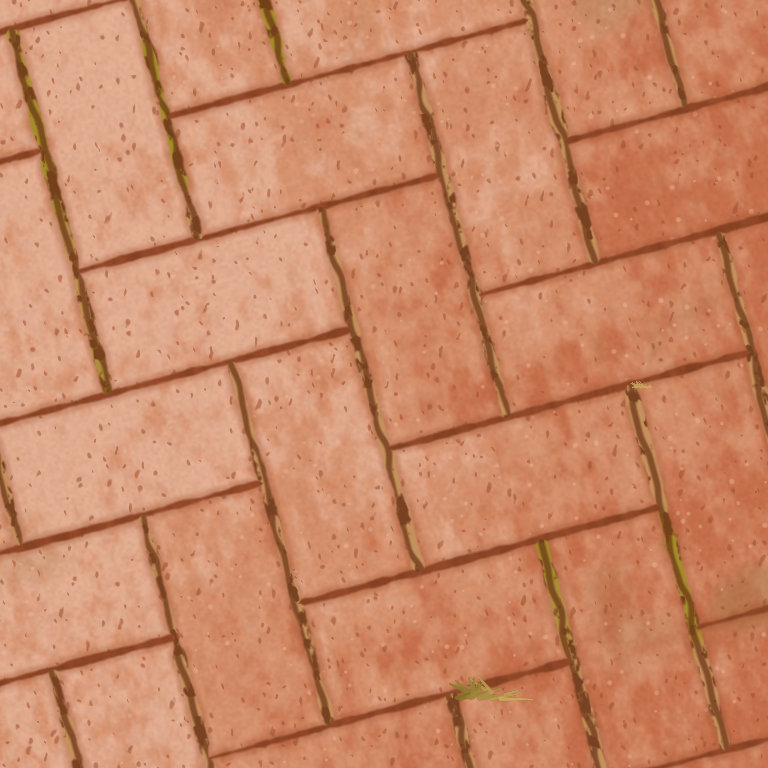
Give the GLSL for this texture, as a WebGL 1 fragment shader.

```glsl
precision highp float;
// Worn clay paving in a herringbone bond, turned 15 degrees, with mossy joints.
// Each 2x1 brick is found from the cell diagonal modulo four; cellular noise
// pits the clay, smooth noise wears edges and tints, and loops grow grass.
uniform vec2 u_resolution;

const float UNITS_ACROSS = 6.095;             // brick widths along the canvas
const vec2 BOND_OFFSET = vec2(0.39, 0.355);
const vec2 HALF_JOINT = vec2(0.043, 0.023);   // wide upright, narrow level joints

const vec3 PALE_CLAY = vec3(0.88, 0.67, 0.56);
const vec3 MID_CLAY = vec3(0.83, 0.56, 0.42);
const vec3 DEEP_CLAY = vec3(0.77, 0.43, 0.29);
const vec3 BURNT_CLAY = vec3(0.62, 0.31, 0.18);
const vec3 SAND = vec3(0.77, 0.57, 0.36);
const vec3 SOIL = vec3(0.42, 0.20, 0.09);
const vec3 MOSS = vec3(0.64, 0.55, 0.16);
const vec3 STRAW = vec3(0.80, 0.67, 0.38);

vec2 hash2(vec2 p) {
  vec3 h = fract(p.xyx * vec3(0.1031, 0.1030, 0.0973));
  h += dot(h, h.yzx + 33.33);
  return fract((h.xx + h.yz) * h.zy);
}

float noise(vec2 p) {
  vec2 i = floor(p), f = fract(p);
  f = f * f * (3.0 - 2.0 * f);
  float low = mix(hash2(i).x, hash2(i + vec2(1.0, 0.0)).x, f.x);
  float high = mix(hash2(i + vec2(0.0, 1.0)).x, hash2(i + 1.0).x, f.x);
  return mix(low, high, f.y);
}

float layers(vec2 p) {
  return 0.55 * noise(p) + 0.3 * noise(p * 2.1 + 7.3) + 0.15 * noise(p * 4.3 + 3.1);
}

// Scattered spots of random size: coverage from the nearest cell points
float spots(vec2 p, float share, float radius) {
  vec2 cell = floor(p);
  float cover = 0.0;
  for (int y = -1; y <= 1; y++) {
    for (int x = -1; x <= 1; x++) {
      vec2 id = cell + vec2(float(x), float(y));
      vec2 h = hash2(id);
      float size = radius * (0.4 + 0.6 * fract(h.x * 17.0 + h.y * 5.0));
      float present = step(1.0 - share, fract(h.y * 31.0 + h.x * 11.0));
      cover = max(cover, present * (1.0 - smoothstep(size * 0.4, size, length(p - id - h))));
    }
  }
  return cover;
}

// Brick covering a point: centre in xy, half size in zw
vec4 herringbone(vec2 q) {
  vec2 cell = floor(q);
  float k = mod(cell.x - cell.y, 4.0);
  if (k < 0.5) return vec4(cell + vec2(0.0, 0.5), 1.0, 0.5);
  if (k < 1.5) return vec4(cell + vec2(0.5, 0.0), 0.5, 1.0);
  if (k < 2.5) return vec4(cell + vec2(0.5, 1.0), 0.5, 1.0);
  return vec4(cell + vec2(1.0, 0.5), 1.0, 0.5);
}

vec3 clay(vec2 q, vec2 uv, vec2 id) {
  vec2 h = hash2(id + 40.0);
  float grain = layers(q * vec2(9.0, 6.0) + h * 20.0);
  float tone = 0.45 + 0.75 * (uv.x - 0.5) - 0.2 * (uv.y - 0.5);
  tone += 0.3 * (h.x - 0.5) + 0.75 * (grain - 0.5) + 0.5 * (layers(q * 2.2) - 0.5);
  vec3 col = mix(PALE_CLAY, MID_CLAY, smoothstep(0.0, 0.5, tone));
  col = mix(col, DEEP_CLAY, smoothstep(0.45, 1.0, tone));
  col = mix(col, SAND * 0.85, 0.45 * smoothstep(0.62, 0.85, layers(q * 0.9 + 5.0)));
  col = mix(col, BURNT_CLAY, 0.55 * spots(q * vec2(11.0, 7.5) + grain, 0.4, 0.27));
  col = mix(col, PALE_CLAY * 1.04, 0.5 * spots(q * 8.0 + 31.0, 0.18, 0.24));
  return col * (0.97 + 0.06 * noise(q * 38.0));
}

vec3 jointFill(vec2 q, float upright) {
  float across = q.x - floor(q.x + 0.5);
  float crack = (noise(q * vec2(3.0, 5.0)) - 0.5) * 0.06;
  float crumbs = layers(q * vec2(14.0, 9.0));
  float dark = 1.0 - smoothstep(0.012, 0.04, abs(across - crack));
  dark = max(dark * 0.85, smoothstep(0.45, 0.65, crumbs));
  vec3 wide = mix(SAND, MOSS, smoothstep(0.5, 0.75, noise(q * 0.85 + 2.7)));
  wide = mix(wide, SOIL, dark * 0.85);
  vec3 narrow = mix(SOIL, BURNT_CLAY, 0.35 + 0.6 * crumbs);
  return mix(narrow, wide, upright);
}

// Fan of tapering blades: coverage in x, blade shade in y
vec2 tuft(vec2 p, vec2 root, float size) {
  vec2 result = vec2(0.0);
  for (int i = 0; i < 18; i++) {
    vec2 h = hash2(vec2(float(i), 9.0));
    float angle = 0.15 + 2.85 * h.x;
    vec2 base = root + size * vec2(1.5 * (h.y - 0.5), 0.3 * (h.x - 0.5));
    vec2 tip = size * (0.5 + 0.5 * h.y) * vec2(cos(angle), 0.85 * sin(angle) - 0.15);
    float t = clamp(dot(p - base, tip) / dot(tip, tip), 0.0, 1.0);
    float width = size * mix(0.075, 0.025, t);
    float cover = 1.0 - smoothstep(width * 0.5, width * 1.4, length(p - base - tip * t));
    result = mix(result, vec2(1.0, h.y), cover);
  }
  return result;
}

void main() {
  float canvas = min(u_resolution.x, u_resolution.y);
  vec2 uv = gl_FragCoord.xy / canvas;
  float c = cos(radians(15.0)), s = sin(radians(15.0));
  vec2 q = UNITS_ACROSS * vec2(dot(uv, vec2(c, s)), dot(uv, vec2(-s, c))) + BOND_OFFSET;

  // Worn edge distances, measured separately for upright and level joints
  vec4 brick = herringbone(q);
  vec2 wear = vec2(layers(q * 6.0), layers(q * 6.0 + 19.0)) - 0.5;
  vec2 widths = HALF_JOINT * (0.75 + 0.5 * hash2(brick.xy)) + wear * vec2(0.05, 0.035);
  vec2 edge = brick.zw - abs(q - brick.xy) - max(widths, 0.008);
  float inside = min(edge.x, edge.y);
  float soft = max(0.014, UNITS_ACROSS / canvas);
  float upright = smoothstep(-0.015, 0.015, edge.y - edge.x);

  // Clay with a dusky rim, then the joint and the grass
  vec3 col = clay(q, uv, brick.xy);
  col = mix(col, BURNT_CLAY, 0.35 * (1.0 - smoothstep(0.0, 0.07, inside)));
  col = mix(jointFill(q, upright), col, smoothstep(-soft, soft, inside));
  vec2 grass = tuft(uv, vec2(0.622, 0.096), 0.042);
  vec2 sprout = tuft(uv, vec2(0.832, 0.497), 0.013);
  col = mix(col, mix(MOSS * 0.75, STRAW, grass.y), grass.x * 0.9);
  col = mix(col, STRAW, sprout.x * 0.8);
  gl_FragColor = vec4(col, 1.0);
}
```
